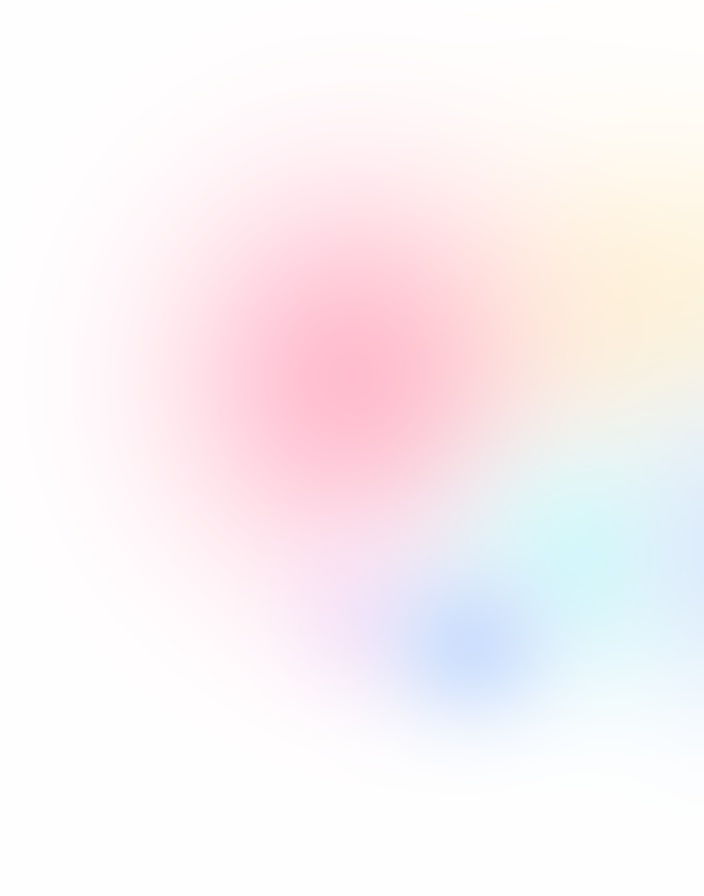
This background is drawn by a Shadertoy shader. Its source:

```glsl
// Soft pastel glows on white: a large rose glow, a warm haze on the right,
// and small cool lights below. Each glow is an elliptical Gaussian; warm
// ones tint the paper by multiplying, cool ones are laid over it.

const vec3 PAPER    = vec3(1.0, 0.998, 0.998);
const vec3 ROSE     = vec3(1.0, 0.745, 0.820);
const vec3 CREAM    = vec3(0.998, 0.958, 0.860);
const vec3 LAVENDER = vec3(0.965, 0.860, 0.975);
const vec3 AQUA     = vec3(0.825, 0.975, 0.980);
const vec3 MIST     = vec3(0.860, 0.915, 0.985);
const vec3 SKY      = vec3(0.800, 0.872, 0.992);

// Gaussian falloff: 1 at the centre, spread set per axis.
float glow(vec2 uv, vec2 centre, vec2 spread) {
    vec2 d = (uv - centre) / spread;
    return exp(-0.5 * dot(d, d));
}

// Stains the base like transparent ink.
vec3 tint(vec3 base, vec3 ink, float amount) {
    return base * mix(vec3(1.0), ink, amount);
}

void mainImage(out vec4 fragColor, in vec2 fragCoord) {
    vec2 uv = fragCoord / iResolution.xy;
    vec3 color = PAPER;

    // Warm glows
    color = tint(color, ROSE, glow(uv, vec2(0.497, 0.577), vec2(0.175, 0.146)));
    color = tint(color, CREAM, glow(uv, vec2(0.950, 0.655), vec2(0.200, 0.130)));

    // Cool lights
    color = mix(color, LAVENDER, 0.60 * glow(uv, vec2(0.520, 0.317), vec2(0.085, 0.065)));
    color = mix(color, AQUA, 0.95 * glow(uv, vec2(0.835, 0.376), vec2(0.135, 0.095)));
    color = mix(color, MIST, 0.90 * glow(uv, vec2(1.040, 0.390), vec2(0.100, 0.120)));
    color = mix(color, SKY, 0.95 * glow(uv, vec2(0.668, 0.281), vec2(0.083, 0.060)));

    fragColor = vec4(color, 1.0);
}
```
